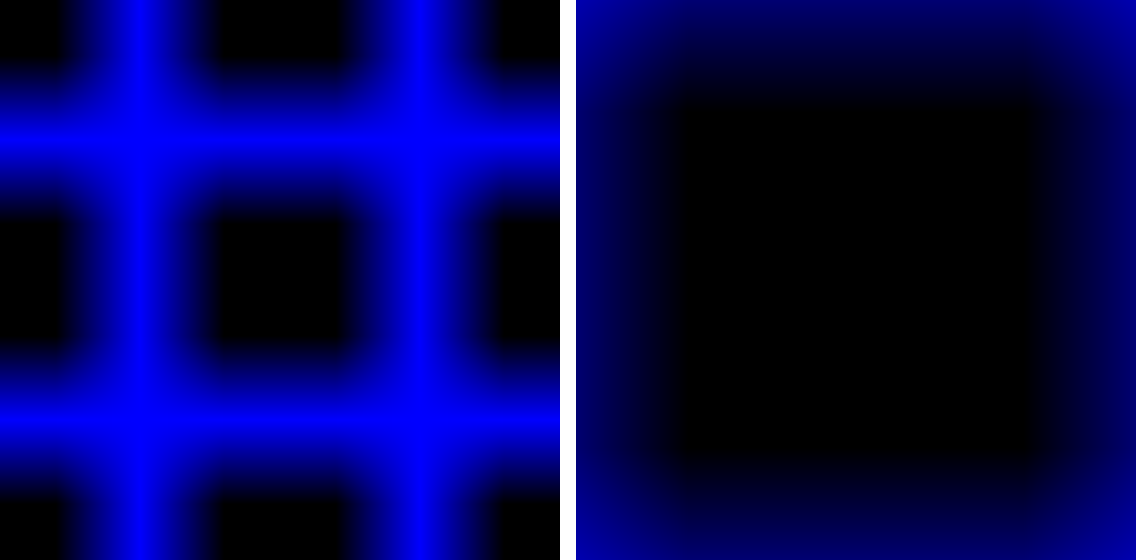
Left: the whole. Right: its middle third, enlarged.
Give the GLSL for this pattern, as a Shadertoy shader.

```glsl
// A grid of soft glowing blue bands on black, two cells across and two down.
// Each band fades linearly from its centre line; the dark parts of the
// horizontal and vertical bands are multiplied, so crossings blend smoothly.

const float REPEATS = 2.0;           // whole cells per canvas side, so it tiles
const float BAND_HALF_WIDTH = 0.3;   // in cells
const vec3 BACKGROUND = vec3(0.0);
const vec3 GLOW_BLUE = vec3(0.0, 0.0, 1.0);

// Distance on each axis to the line through the middle of the cell
vec2 distanceToLines(vec2 cellPos) {
    return abs(fract(cellPos) - 0.5);
}

// 0 on the centre line, 1 from the band's edge outwards
vec2 bandShade(vec2 dist, float halfWidth) {
    return clamp(dist / halfWidth, 0.0, 1.0);
}

// Screen blend of the two crossing bands
float gridGlow(vec2 cellPos, float halfWidth) {
    vec2 shade = bandShade(distanceToLines(cellPos), halfWidth);
    return 1.0 - shade.x * shade.y;
}

void mainImage(out vec4 fragColor, in vec2 fragCoord) {
    vec2 uv = fragCoord / iResolution.xy;
    float glow = gridGlow(uv * REPEATS, BAND_HALF_WIDTH);
    fragColor = vec4(mix(BACKGROUND, GLOW_BLUE, glow), 1.0);
}
```
